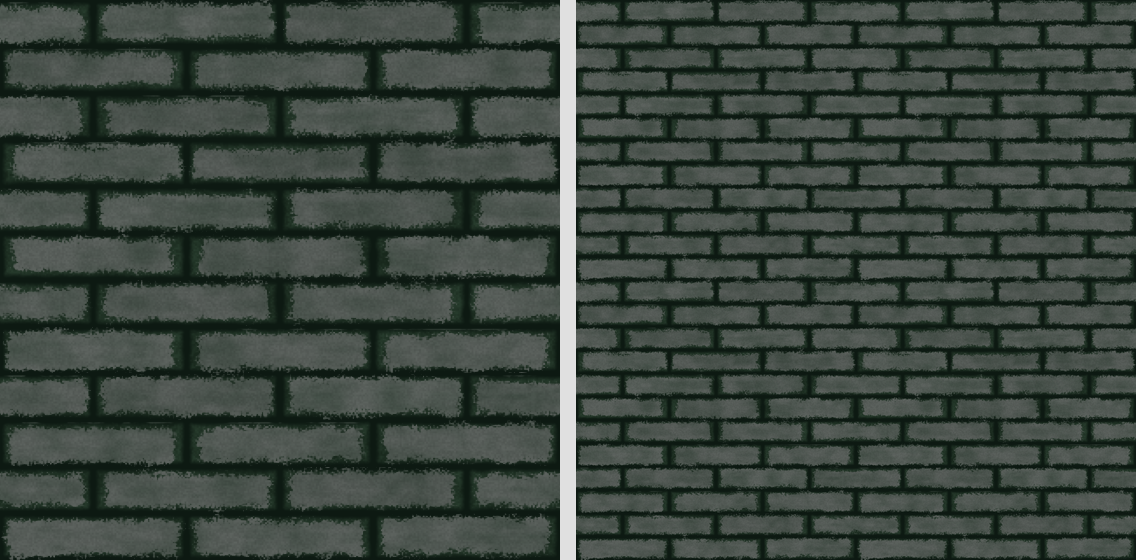
Left: one tile. Right: repeated 2 by 2.
Give the GLSL for this texture, as a WebGL 2 fragment shader.

```glsl
#version 300 es
precision highp float;

uniform vec2 u_resolution;
out vec4 fragColor;

// Layout: lengths below are measured in course heights
const vec2 BRICKS = vec2(3.0, 12.0);
const vec2 BRICK_HALF = vec2(2.0, 0.5);
const float ROW_SHIFT = 0.5;
const float CORNER = 0.13;
const vec2 JOINT_FADE = vec2(0.025, 0.17);
const vec2 INSET_MIN = vec2(0.13, 0.09);
const vec2 INSET_MAX = vec2(0.31, 0.19);

// Wear
const float RAGGED = 0.20;
const float STREAKED = 0.13;
const float GRAINY = 0.13;
const float FACE_EDGE = 0.055;
const float BRICK_TONE = 0.07;
const float GRAIN_TONE = 0.12;
const float CHIP_CHANCE = 0.3;

// Colours
const vec3 JOINT = vec3(0.050, 0.098, 0.070);
const vec3 MOSS_DARK = vec3(0.095, 0.155, 0.110);
const vec3 MOSS_LIGHT = vec3(0.150, 0.230, 0.172);
const vec3 FACE_DARK = vec3(0.255, 0.298, 0.268);
const vec3 FACE_LIGHT = vec3(0.345, 0.368, 0.352);

uint scramble(uint n) {
    n = n * 747796405u + 2891336453u;
    n = ((n >> ((n >> 28u) + 4u)) ^ n) * 277803737u;
    return (n >> 22u) ^ n;
}

float hash(vec2 cell, float seed) {
    uvec2 c = uvec2(cell);
    return float(scramble(c.x + scramble(c.y + scramble(uint(seed)))) >> 8u) / 16777216.0;
}

vec2 hash2(vec2 cell, float seed) {
    return vec2(hash(cell, seed), hash(cell, seed + 1.0));
}

// Value noise that wraps over the canvas; freq must be whole
float noise(vec2 uv, vec2 freq, float seed) {
    vec2 g = uv * freq;
    vec2 i = floor(g);
    vec2 f = g - i;
    f = f * f * (3.0 - 2.0 * f);
    vec2 a = mod(i, freq);
    vec2 b = mod(i + 1.0, freq);
    float low = mix(hash(a, seed), hash(vec2(b.x, a.y), seed), f.x);
    float high = mix(hash(vec2(a.x, b.y), seed), hash(b, seed), f.x);
    return mix(low, high, f.y);
}

float fbm(vec2 uv, vec2 freq, float seed) {
    float sum = 0.0;
    float weight = 0.5;
    for (int octave = 0; octave < 4; octave++) {
        sum += weight * noise(uv, freq, seed + float(octave));
        freq *= 2.0;
        weight *= 0.5;
    }
    return sum / 0.9375;
}

float roundedBox(vec2 p, vec2 halfSize, float radius) {
    vec2 q = abs(p) - halfSize + radius;
    return length(max(q, 0.0)) + min(max(q.x, q.y), 0.0) - radius;
}

void main() {
    vec2 uv = gl_FragCoord.xy / u_resolution;

    // Running bond: every other course moves by half a brick
    vec2 grid = uv * BRICKS;
    grid.x += ROW_SHIFT * mod(floor(grid.y), 2.0);
    vec2 id = mod(floor(grid), BRICKS);
    vec2 local = (fract(grid) - 0.5) * 2.0 * BRICK_HALF;

    // Wrapping noise layers
    float blotch = fbm(uv, vec2(20.0, 24.0), 10.0) - 0.5;
    float ragged = fbm(uv, vec2(36.0, 48.0), 20.0) - 0.5;
    float streak = fbm(uv, vec2(12.0, 96.0), 30.0) - 0.5;
    float grain = noise(uv, vec2(320.0), 40.0) - 0.5;

    // Soft dark joints fading into a mossy rim
    float depth = -roundedBox(local, BRICK_HALF, CORNER) + 0.07 * ragged;
    float rim = smoothstep(JOINT_FADE.x, JOINT_FADE.y, depth);
    vec3 moss = mix(MOSS_DARK, MOSS_LIGHT, clamp(0.55 + 1.4 * blotch + 0.7 * grain, 0.0, 1.0));
    vec3 color = mix(JOINT, moss, rim);

    // Worn face: each side has its own inset, with a ragged outline
    vec2 low = mix(INSET_MIN, INSET_MAX, hash2(id, 50.0));
    vec2 high = mix(INSET_MIN, INSET_MAX, hash2(id, 60.0));
    float face = -roundedBox(local - 0.5 * (low - high), BRICK_HALF - 0.5 * (low + high), CORNER);
    face += RAGGED * ragged + STREAKED * streak + GRAINY * grain;
    float worn = smoothstep(-FACE_EDGE, FACE_EDGE, face);

    // Stone tone: cloudy stains, fine grain and a shift per brick
    float cloud = clamp(0.6 + 1.7 * blotch + 0.6 * streak, 0.0, 1.0);
    vec3 stone = mix(FACE_DARK, FACE_LIGHT, cloud);
    stone *= 1.0 + BRICK_TONE * (hash(id, 70.0) - 0.5) + GRAIN_TONE * grain;
    color = mix(color, stone, worn);

    // Thin pale scrape along the top of some bricks
    float scrape = 1.0 - smoothstep(0.008, 0.026, abs(local.y - 0.44));
    scrape *= step(hash(id, 80.0), CHIP_CHANCE) * smoothstep(0.0, 0.2, 1.75 - abs(local.x));
    color = mix(color, FACE_DARK, 0.5 * scrape * smoothstep(-0.1, 0.15, ragged));

    fragColor = vec4(color, 1.0);
}
```
